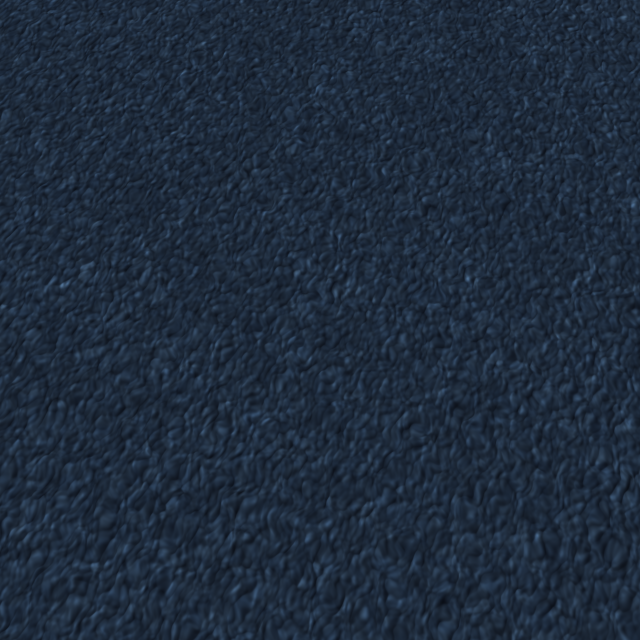
This texture is drawn by a Shadertoy shader. Its source:

```glsl
// Dark blue rough ground seen at a slant, its grains finer towards the top.
// Scattered soft grains on a tilted plane are lit from the upper left with dark
// gaps between them; noise relief, faint patches and thin ridges roughen them.

float hash(vec2 cell) {
    uvec2 u = uvec2(ivec2(cell));
    uint h = u.x * 1597334677u ^ u.y * 3812015801u;
    h = (h ^ (h >> 16)) * 2246822519u;
    h = (h ^ (h >> 13)) * 3266489917u;
    return float((h ^ (h >> 16)) >> 8) / 16777216.0;
}

float noise(vec2 p) {
    vec2 i = floor(p), f = fract(p);
    f = f * f * f * (f * (f * 6.0 - 15.0) + 10.0);
    return mix(mix(hash(i), hash(i + vec2(1, 0)), f.x),
               mix(hash(i + vec2(0, 1)), hash(i + vec2(1, 1)), f.x), f.y);
}

vec2 rotate(vec2 p, float angle) {
    float c = cos(angle), s = sin(angle);
    return vec2(c * p.x + s * p.y, c * p.y - s * p.x);
}

// Blend of the nearest grains: x = paleness, y = slope to the light, z = gap
vec3 grains(vec2 p) {
    vec2 cell = floor(p);
    vec2 blend = vec2(0);
    float total = 0.0;
    for (int y = -1; y <= 1; y++) {
        for (int x = -1; x <= 1; x++) {
            vec2 id = cell + vec2(x, y);
            vec2 center = id + vec2(hash(id), hash(id + 517.0));
            vec2 away = p - center;
            float weight = exp(-6.0 * dot(away, away));
            float pale = hash(id + 1291.0);
            blend += weight * vec2(pale * pale, dot(away, vec2(0.1, 0.99)));
            total += weight;
        }
    }
    total = max(total, 0.0001);
    return vec3(blend / total, -log(total) / 6.0);
}

float roughness(vec2 p) {
    return noise(rotate(p, 1.0) * vec2(0.9, 1.15))
         + 0.6 * noise(rotate(p, 0.45) * 1.7 + 31.7);
}

vec3 groundColor(vec2 uv, float aspect) {
    // Perspective: the plane recedes upwards
    float depth = 1.0 / (1.0 - 0.36 * uv.y);
    vec2 ground = vec2((uv.x - 0.5 * aspect) * depth, 2.1 * depth);

    // Bend the grain grid a little so that it stays irregular
    vec2 p = ground * 102.0;
    p += 1.1 * (vec2(noise(p * 0.37), noise(p * 0.37 + 57.0)) - 0.5);

    // Grains lean steeply to the upper right, lit from the upper left
    vec3 grain = grains(rotate(p, 1.0) * vec2(0.8, 1.1));
    float relief = roughness(p) - roughness(p + vec2(-0.5, 0.3));

    // Broad patches and low, thin diagonal ridges
    float patches = noise(ground * 8.0 + 4.0) * 0.5 + noise(ground * 23.0) * 0.5;
    vec2 along = rotate(ground, 0.55);
    float ridges = smoothstep(0.72, 0.98, noise(along * vec2(11.0, 64.0) + 13.0))
                 * smoothstep(0.45, 0.75, patches);

    float contrast = mix(1.1, 0.95, uv.y) * (0.88 + 0.24 * patches + 0.2 * ridges);
    float tone = contrast * (0.48 * (grain.x - 0.33) + 0.36 * grain.y
                           - 0.5 * (grain.z - 0.1) + 0.4 * relief)
               + 0.1 * (patches - 0.5) + 0.1 * ridges;
    float green = 0.172 * exp(tone);

    // Steel blue, with some grains slightly bluer than others
    float blueness = noise(p * 0.9 + 211.0) - 0.5;
    return vec3(green * (0.7 - 0.04 * blueness), green,
                green * (1.29 + 0.08 * blueness) + 0.017);
}

void mainImage(out vec4 fragColor, in vec2 fragCoord) {
    float aspect = iResolution.x / iResolution.y;
    vec3 color = vec3(0);

    // Four samples per pixel soften the finest grains
    for (int k = 0; k < 4; k++) {
        vec2 offset = vec2(k % 2, k / 2) * 0.5 - 0.25;
        color += groundColor((fragCoord + offset) / iResolution.y, aspect) / 4.0;
    }
    fragColor = vec4(color, 1.0);
}
```
